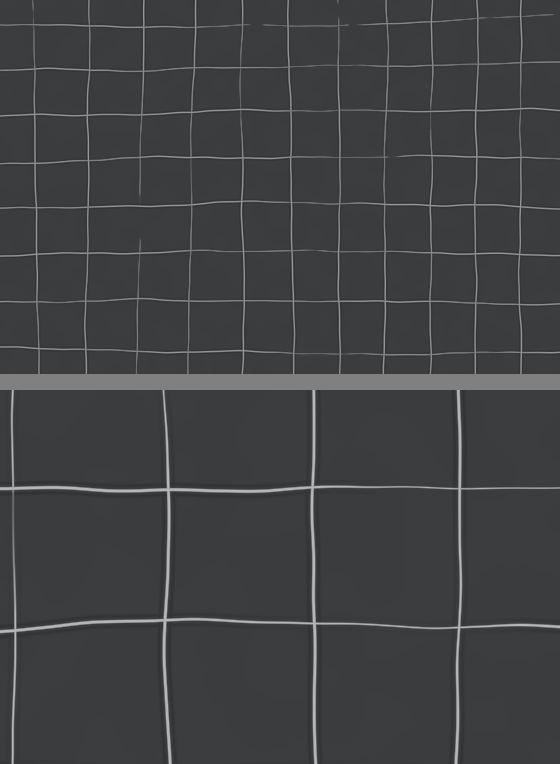
Top: the whole. Bottom: its middle third, enlarged.
Give the GLSL for this pattern, as a Shadertoy shader.

```glsl
// A hand-drawn grid of thin pale strokes on charcoal: eleven columns, eight rows.
// Each stroke is a regularly spaced line, bent by a smooth warp and gradient noise;
// a second noise thins, fades and occasionally breaks the ink along its length.

const int COLUMNS = 11;
const int ROWS = 8;
const float PI = 3.14159;
const vec2 FIRST = vec2(0.096, 0.0703);   // first column and row, in canvas heights
const vec2 SPACING = vec2(0.1295, 0.1236);
const vec3 CHARCOAL = vec3(0.232, 0.237, 0.241);
const vec3 INK = vec3(0.71, 0.715, 0.72);

vec2 gradientAt(vec2 cell) {
    float angle = 2.0 * PI * fract(sin(dot(cell, vec2(127.1, 311.7))) * 43758.5);
    return vec2(cos(angle), sin(angle));
}

float gradientNoise(vec2 p) {
    vec2 cell = floor(p), f = fract(p);
    vec2 s = f * f * f * (f * (f * 6.0 - 15.0) + 10.0);
    vec2 e = vec2(1.0, 0.0);
    float a = dot(gradientAt(cell), f);
    float b = dot(gradientAt(cell + e.xy), f - e.xy);
    float c = dot(gradientAt(cell + e.yx), f - e.yx);
    float d = dot(gradientAt(cell + e.xx), f - e.xx);
    return mix(mix(a, b, s.x), mix(c, d, s.x), s.y);
}

// Slow sway plus small kinks of an unsteady hand
float wobble(float along, float seed) {
    return 0.011 * gradientNoise(vec2(along * 4.0, seed))
         + 0.0035 * gradientNoise(vec2(along * 13.0, seed + 40.5));
}

float bump(float x, float centre, float radius) {
    float d = (x - centre) / radius;
    return exp(-d * d);
}

// Columns bunch toward the right and lean alternately
float columnX(float i, float y) {
    float bulge = 0.035 * sin(PI * i / 10.0);
    float lean = 0.024 * cos((i - 2.2) * 1.05) * (1.0 - 0.09 * i) * (y - 0.5);
    return FIRST.x + SPACING.x * i + bulge + lean + wobble(y, i * 7.31 + 3.4);
}

// Middle rows arch upward while the outer rows fan apart at the right
float rowY(float k, float x, float u) {
    float c = 1.0 - k / 3.5;
    float arch = sin(PI * u) * (0.016 - 0.026 * c * c);
    float fan = u * u * (0.008 - 0.02 * c);
    return FIRST.y + SPACING.y * k + arch + fan + wobble(x, k * 5.77 + 90.3);
}

// Ink strength along a stroke: 0 is worn thin, 1 is full
float inkStrength(float along, float seed, float wear) {
    float n = gradientNoise(vec2(along * 2.6, seed + 17.2));
    return smoothstep(-0.55, 0.2, n - wear);
}

// x: stroke coverage, y: faint dark rim beside the stroke
vec2 stroke(float d, float along, float seed, float wear, float blur) {
    float strength = inkStrength(along, seed, wear);
    float halfWidth = mix(0.0006, 0.00135, strength);
    float overlap = min(d + 0.5 * blur, halfWidth) - max(d - 0.5 * blur, -halfWidth);
    float grain = gradientNoise(vec2(along * 11.0, seed + 63.7));
    float broken = 1.0 - smoothstep(-0.3, -0.18, grain);
    float ink = 1.0 - broken * (1.0 - smoothstep(0.15, 0.4, strength));
    float rim = bump(abs(d), 0.0047, 0.0016) * strength;
    return vec2(clamp(overlap / blur, 0.0, 1.0) * ink, rim * ink);
}

void mainImage(out vec4 fragColor, in vec2 fragCoord) {
    vec2 p = fragCoord / iResolution.y;
    float u = fragCoord.x / iResolution.x;
    float blur = 1.4 / iResolution.y;
    vec2 marks = vec2(0.0);

    // Columns, most worn at the lower left
    for (int n = 0; n < COLUMNS; n++) {
        float i = float(n);
        float wear = 0.45 * bump(i, 1.7, 1.2) * (1.0 - smoothstep(0.2, 0.6, p.y));
        float d = p.x - columnX(i, p.y);
        marks = max(marks, stroke(d, p.y, i * 7.31, wear, blur));
    }

    // Rows, most worn just right of the middle
    for (int n = 0; n < ROWS; n++) {
        float k = float(n);
        float wear = 0.38 * bump(p.x, 0.88, 0.13);
        float d = p.y - rowY(k, p.x, u);
        marks = max(marks, stroke(d, p.x, k * 5.77 + 120.0, wear, blur));
    }

    // Charcoal ground with a trace of mottling, then rims and ink
    vec3 color = CHARCOAL + 0.006 * gradientNoise(p * 14.0);
    color -= 0.036 * marks.y * (1.0 - marks.x);
    color = mix(color, INK, marks.x);
    fragColor = vec4(color, 1.0);
}
```
